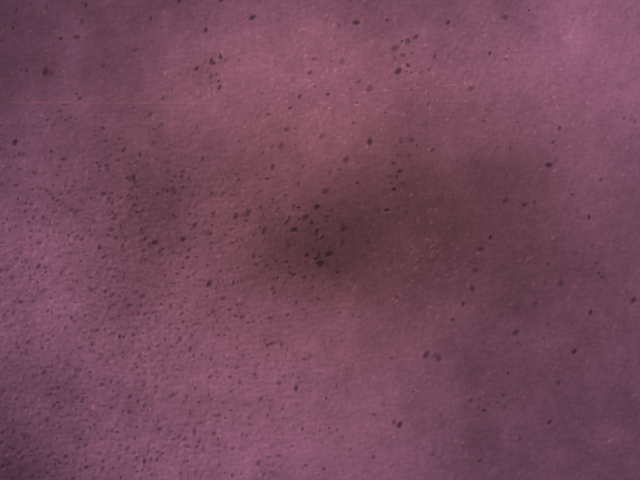
Reproduce this texture procedurally as a WebGL 1 fragment shader.

```glsl
precision highp float;
// Mottled mauve surface with a dark smudge, embossed grain, pits and pale flecks.
uniform vec2 u_resolution;

float hash(vec2 p) {
  return fract(sin(dot(p, vec2(127.1, 311.7))) * 43758.5453);
}

float noise(vec2 p) {
  vec2 cell = floor(p);
  vec2 f = fract(p);
  f = f * f * (3.0 - 2.0 * f);
  float low = mix(hash(cell), hash(cell + vec2(1.0, 0.0)), f.x);
  float high = mix(hash(cell + vec2(0.0, 1.0)), hash(cell + 1.0), f.x);
  return mix(low, high, f.y);
}

vec2 turn(vec2 p, float angle) {
  float c = cos(angle);
  float s = sin(angle);
  return vec2(c * p.x - s * p.y, s * p.x + c * p.y);
}

// Layered noise; gain sets how strong the finer layers are
float fbm(vec2 p, float gain) {
  float sum = 0.0;
  float total = 0.0;
  float weight = 1.0;
  for (int i = 0; i < 4; i++) {
    sum += weight * noise(p);
    total += weight;
    p = turn(p, 0.6) * 2.03 + 17.3;
    weight *= gain;
  }
  return sum / total;
}

// Soft elliptical patch
float patchAt(vec2 p, vec2 center, vec2 size) {
  vec2 d = (p - center) / size;
  return exp(-dot(d, d));
}

// Scattered ovals, loosely tilted; density is the chance that a cell holds one
float spots(vec2 p, float scale, float density, float radius, float seed) {
  vec2 q = p * scale;
  vec2 home = floor(q);
  float cover = 0.0;
  for (int j = -1; j <= 1; j++) {
    for (int i = -1; i <= 1; i++) {
      vec2 cell = home + vec2(float(i), float(j));
      vec2 key = cell + seed;
      vec2 jitter = vec2(hash(key + 3.1), hash(key + 8.7));
      float tilt = -0.7 + 1.6 * (hash(key + 15.2) - 0.5);
      vec2 d = turn(q - cell - jitter, tilt) * vec2(0.9, 1.4);
      float r = radius * mix(0.5, 1.3, hash(key + 5.9));
      float present = step(hash(key), density);
      float strength = mix(0.35, 1.0, hash(key + 12.4));
      cover = max(cover, present * strength * (1.0 - smoothstep(r * 0.3, r * 1.4, length(d))));
    }
  }
  return cover;
}

// Relief lit from the upper left
float relief(vec2 p, float scale) {
  vec2 q = turn(p, 0.5) * scale;
  vec2 light = turn(vec2(-0.3, 0.35), 0.5);
  return noise(q + light) - noise(q - light);
}

// Broken, nearly level hairline between two ends
float scratch(vec2 p, float height, float slope, float start, float end) {
  float d = abs(p.y - height - slope * (p.x - start));
  float span = smoothstep(start, start + 0.03, p.x) * (1.0 - smoothstep(end - 0.03, end, p.x));
  return span * (1.0 - smoothstep(0.0005, 0.003, d)) * noise(vec2(p.x * 70.0, height * 90.0));
}

vec3 stain(vec2 p) {
  vec3 mauve = vec3(0.462, 0.296, 0.390);
  vec3 rose = vec3(0.505, 0.312, 0.362);
  vec3 smudge = vec3(0.275, 0.168, 0.185);
  vec2 warped = p + 0.10 * (vec2(fbm(p * 4.0, 0.5), fbm(p * 4.0 + 31.0, 0.5)) - 0.5);

  vec3 color = mix(mauve, rose, patchAt(warped, vec2(0.66, 0.60), vec2(0.50, 0.48)));
  float shade = 0.45 * patchAt(warped, vec2(0.69, 0.50), vec2(0.13, 0.10));
  shade += 0.55 * patchAt(warped, vec2(0.95, 0.50), vec2(0.34, 0.21));
  shade += 0.30 * patchAt(warped, vec2(0.32, 0.56), vec2(0.10, 0.22));
  color = mix(color, smudge, clamp(shade, 0.0, 0.85));

  float light = 0.19 * patchAt(warped, vec2(0.60, 0.86), vec2(0.24, 0.15));
  light += 0.22 * patchAt(warped, vec2(1.20, 0.87), vec2(0.26, 0.20));
  light += 0.15 * patchAt(warped, vec2(0.52, 0.16), vec2(0.40, 0.20));
  light += 0.12 * patchAt(warped, vec2(0.14, 0.40), vec2(0.18, 0.25));
  light -= 0.20 * patchAt(p, vec2(0.0, 1.0), vec2(0.34, 0.35));
  light -= 0.22 * patchAt(p, vec2(0.0, 0.0), vec2(0.24, 0.28));
  light -= 0.18 * patchAt(p, vec2(1.33, 0.05), vec2(0.40, 0.35));
  light += 0.22 * (fbm(p * 5.0 + 9.0, 0.5) - 0.5);
  light += 0.18 * (fbm(p * 14.0 + 23.0, 0.6) - 0.5);
  return color * (0.985 + light);
}

void main() {
  vec2 p = gl_FragCoord.xy / u_resolution.y;
  vec3 color = stain(p);

  // Grain of several sizes, with relief stronger toward the lower left
  float pitted = (1.0 - smoothstep(0.20, 0.90, p.x)) * (1.0 - smoothstep(0.52, 0.82, p.y));
  color *= 1.0 + mix(0.07, 0.13, pitted) * relief(p, 150.0);
  color *= 1.0 + 0.19 * (fbm(turn(p, 1.1) * 48.0, 0.95) - 0.5);

  // Small pits and clustered larger ones
  float pits = spots(p, 78.0, 0.015 + 0.42 * pitted, 0.36, 0.0);
  float cluster = patchAt(p, vec2(0.455, 0.85), vec2(0.016, 0.05));
  cluster += patchAt(turn(p - vec2(0.85, 0.88), 0.8), vec2(0.0), vec2(0.055, 0.022));
  cluster += 0.7 * patchAt(p, vec2(0.65, 0.50), vec2(0.06, 0.05));
  cluster += 0.6 * patchAt(p, vec2(0.83, 0.67), vec2(0.03, 0.05));
  cluster += 0.5 * patchAt(p, vec2(0.40, 0.48), vec2(0.04, 0.05));
  float blots = spots(p, 68.0, 0.005 + 0.65 * cluster, 0.46, 41.0);
  color *= 1.0 - 0.27 * pits;
  color *= 1.0 - 0.40 * blots;

  // Pale flecks and faint scratches
  float worn = patchAt(p, vec2(0.90, 0.46), vec2(0.14, 0.09));
  worn += 0.6 * patchAt(p, vec2(0.75, 0.84), vec2(0.40, 0.12));
  float flecks = spots(p, 105.0, 0.02 + 0.32 * worn, 0.42, 73.0);
  float lines = scratch(p, 0.787, -0.005, 0.0, 0.46) + scratch(p, 0.80, 0.09, 0.68, 1.0);
  color += vec3(0.080, 0.050, 0.055) * flecks + vec3(0.07, 0.03, 0.02) * lines;

  gl_FragColor = vec4(color, 1.0);
}
```
